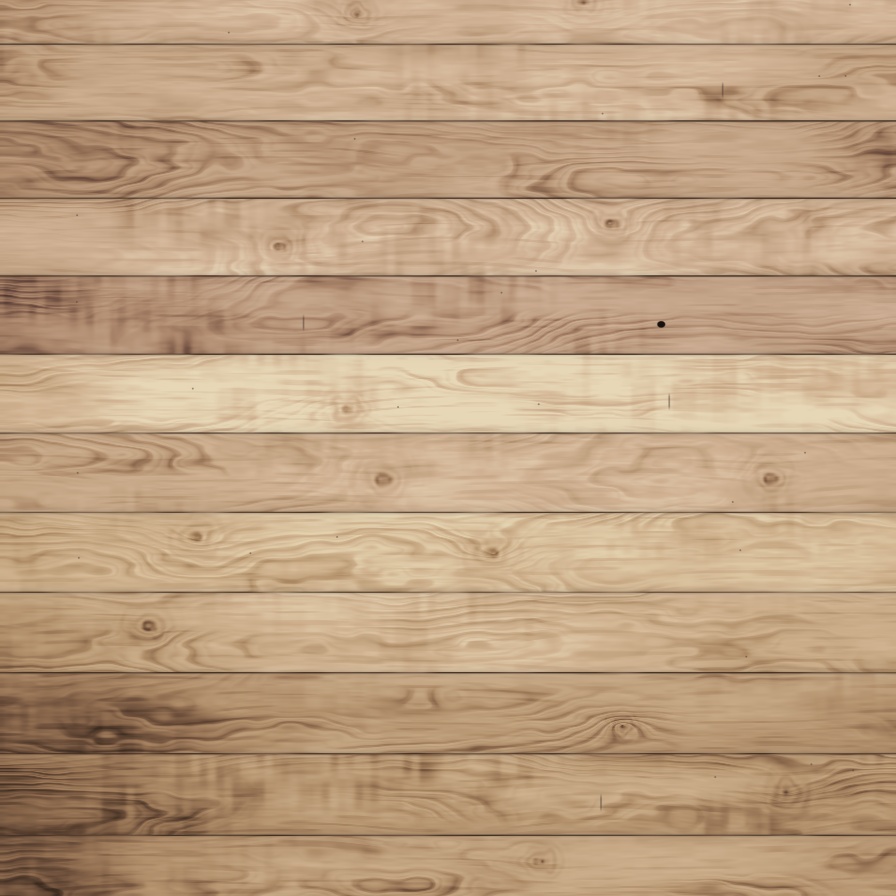
A three.js fragment shader for this texture:

```glsl
// Twelve horizontal weathered wood planks with flowing grain, knots and dark seams.
varying vec2 vUv;

const float PITCH = 0.0883;        // plank height
const float FIRST_SEAM = 0.0677;   // height of the lowest seam
const float BOW = 0.0075;          // drift of the seams towards mid height
const float SEAM_HALF = 0.0004;
const float SOFT = 0.0011;         // edge smoothing
const float RING_DEPTH = 0.75;
const float FIBRE_DEPTH = 0.75;
const float THREAD_DEPTH = 0.55;
const float STAIN_DEPTH = 1.3;
const float SMUDGE_DEPTH = 1.6;
const float VIGNETTE = 3.3;
const float CONTRAST = 1.22;
const float MID_SHADE = 2.8;
const vec2 LIGHT_CENTRE = vec2(0.58, 0.52);
const vec2 HOLE = vec2(0.738, 0.638);

// Brightness and yellowness of each plank, counted upwards
const vec4 TONE_LOW = vec4(3.9, 3.6, 3.4, 4.3);
const vec4 TONE_MID = vec4(4.7, 4.2, 5.2, 3.6);
const vec4 TONE_TOP = vec4(4.5, 3.7, 4.5, 4.8);
const vec4 HUE_LOW = vec4(0.3, 0.4, 0.3, 0.4);
const vec4 HUE_MID = vec4(0.6, 0.0, 0.3, -0.7);
const vec4 HUE_TOP = vec4(-0.2, -0.3, -0.1, -0.2);

const vec3 UMBER = vec3(0.43, 0.31, 0.24);
const vec3 BROWN = vec3(0.58, 0.44, 0.33);
const vec3 TAN = vec3(0.69, 0.55, 0.42);
const vec3 SAND = vec3(0.76, 0.64, 0.51);
const vec3 BEIGE = vec3(0.82, 0.70, 0.58);
const vec3 CREAM = vec3(0.88, 0.80, 0.68);
const vec3 SEAM_COLOUR = vec3(0.24, 0.17, 0.13);
const vec3 SPECK_COLOUR = vec3(0.28, 0.22, 0.19);

float hash(vec2 p) {
  vec3 q = fract(p.xyx * 0.1031);
  q += dot(q, q.yzx + 33.33);
  return fract((q.x + q.y) * q.z);
}

float noise(vec2 p) {
  vec2 i = floor(p), f = fract(p);
  f = f * f * f * (f * (f * 6.0 - 15.0) + 10.0);
  return mix(mix(hash(i), hash(i + vec2(1.0, 0.0)), f.x),
             mix(hash(i + vec2(0.0, 1.0)), hash(i + vec2(1.0, 1.0)), f.x), f.y);
}

float pick(vec4 v, float i) {
  return dot(v, 1.0 - step(0.5, abs(vec4(0.0, 1.0, 2.0, 3.0) - i)));
}

float perPlank(vec4 low, vec4 mid, vec4 top, float row) {
  return pick(low, row) + pick(mid, row - 4.0) + pick(top, row - 8.0);
}

vec3 woodRamp(float t) {
  vec3 c = mix(UMBER * (1.0 + 0.3 * clamp(t, -1.5, 0.0)), BROWN, clamp(t, 0.0, 1.0));
  c = mix(c, TAN, clamp(t - 1.0, 0.0, 1.0));
  c = mix(c, SAND, clamp(t - 2.0, 0.0, 1.0));
  c = mix(c, BEIGE, clamp(t - 3.0, 0.0, 1.0));
  return mix(c, CREAM, clamp(t - 4.0, 0.0, 1.4));
}

void main() {
  // Plank index and position inside the plank
  float rise = (vUv.y - FIRST_SEAM) / (10.0 * PITCH);
  float bow = BOW * max(0.0, 4.0 * rise * (1.0 - rise));
  float stack = (vUv.y - bow - FIRST_SEAM) / PITCH + 1.0;
  float row = floor(stack), v = fract(stack), x = vUv.x;
  float seed = row * 37.0 + 5.0;

  // Nested arches of the growth rings
  float heart = 0.1 + 0.8 * noise(vec2(x * 2.0 + seed, 1.5));
  float rings = 9.0 * (v - heart) * (v - heart)
    + 7.0 * noise(vec2(x * 2.6 + seed, v * 0.9 + 9.0))
    + 2.0 * noise(vec2(x * 9.0 + seed, v * 3.0))
    + 0.6 * noise(vec2(x * 34.0 + seed, v * 8.0));

  // Knots bend the rings around a dark, ringed core
  float core = 0.0, halo = 0.0, bend = 0.0;
  for (int i = 0; i < 2; i++) {
    vec2 id = vec2(seed, float(i) * 11.0 + 3.0);
    float present = step(0.4, hash(id + 1.0));
    float size = mix(0.011, 0.022, hash(id + 2.0));
    vec2 centre = vec2((float(i) + 0.1 + 0.8 * hash(id + 4.0)) * 0.5, 0.3 + 0.4 * hash(id + 6.0));
    vec2 d = (vec2(x, v * PITCH) - centre * vec2(1.0, PITCH)) / size;
    float r = length(d * vec2(0.9, 1.0)) + 0.5 * (noise(d * 1.5 + seed) - 0.5);
    bend += present * exp(-0.7 * length(d * vec2(0.5, 1.0)));
    halo += present * exp(-0.7 * r * r) * (0.7 + 0.4 * sin(11.0 * r));
    core += present * (1.0 - smoothstep(0.05, 0.5, r)) * (0.35 + 0.65 * noise(d * 4.0 + seed));
  }
  rings += 4.5 * bend;

  // Latewood lines: slow darkening, then a crisp edge
  float phase = fract(rings), half2 = fract(rings * 2.0 + 0.3);
  float late = smoothstep(0.15, 0.85, phase) * (1.0 - smoothstep(0.85, 1.0, phase));
  float thin = smoothstep(0.4, 0.75, half2) * (1.0 - smoothstep(0.75, 1.0, half2));
  float strength = 1.5 * smoothstep(0.15, 0.9, noise(vec2(x * 6.0 + seed, v * 3.0 + 20.0)));

  // Fibres and broken dark threads that follow the flow
  float flow = vUv.y + 0.014 * noise(vec2(x * 6.0 + seed, v * 2.0 + 30.0)) + 0.008 * bend;
  float fibre = noise(vec2(x * 9.0 + seed, flow * 190.0)) * 0.5
    + noise(vec2(x * 60.0 + seed, flow * 400.0)) * 0.5 - 0.5;
  float thread = smoothstep(0.62, 0.92, noise(vec2(x * 15.0 + seed, flow * 270.0 + 80.0)));

  // Broad stains and cross-grain saw smudges in patches
  float stain = noise(vec2(x * 4.0 + seed, v * 1.8 + 40.0)) * 0.6
    + noise(vec2(x * 13.0 + seed, v * 3.5 + 50.0)) * 0.4 - 0.5;
  float patches = smoothstep(0.35, 0.85, noise(vec2(x * 6.0 + seed, v * 1.3 + 60.0)));
  float saw = noise(vec2(x * 110.0 + seed, v * 2.2)) * noise(vec2(x * 34.0, v * 4.0 + seed));
  float smudge = patches * saw * (0.3 + hash(vec2(row, 71.0)));

  // Shade along the ramp
  vec2 away = vUv - LIGHT_CENTRE;
  float shade = perPlank(TONE_LOW, TONE_MID, TONE_TOP, row);
  shade -= VIGNETTE * dot(away, away) + 1.0 * smoothstep(0.35, 0.0, x) * smoothstep(0.45, 0.0, vUv.y);
  shade += FIBRE_DEPTH * fibre + STAIN_DEPTH * stain - THREAD_DEPTH * thread;
  shade -= RING_DEPTH * strength * (late + 0.4 * thin);
  shade = MID_SHADE + CONTRAST * (shade - MID_SHADE);
  shade -= SMUDGE_DEPTH * smudge + 1.1 * halo + 2.6 * core;
  vec3 colour = woodRamp(shade);
  colour += perPlank(HUE_LOW, HUE_MID, HUE_TOP, row) * vec3(0.0, 0.006, -0.025);

  // Sparse specks, rare upright scratches and one hole
  float cell = floor(x * 26.0), wide = floor(x * 7.0);
  vec2 nail = vec2((cell + 0.2 + 0.6 * hash(vec2(cell, seed))) / 26.0,
                   mix(0.06, 0.94, hash(vec2(cell, seed + 3.0))) * PITCH);
  float speck = step(0.92, hash(vec2(cell, seed + 8.0)))
    * (1.0 - smoothstep(0.0002, 0.0018, distance(vec2(x, v * PITCH), nail)));
  vec2 scratch = abs(vec2(x - (wide + 0.2 + 0.6 * hash(vec2(wide, seed + 13.0))) / 7.0, (v - 0.4) * PITCH));
  float mark = step(0.95, hash(vec2(wide, seed + 17.0))) * (1.0 - smoothstep(0.0, 0.0018, scratch.x))
    * (1.0 - smoothstep(0.004, 0.011, scratch.y));
  float hole = 1.0 - smoothstep(0.0030, 0.0050, length((vUv - HOLE) * vec2(0.9, 1.1)));
  colour = mix(colour, SPECK_COLOUR, 0.5 * max(speck, mark));
  colour = mix(colour, SEAM_COLOUR * 0.4, hole);

  // Uneven seams with a pale worn lip underneath
  float gap = min(v, 1.0 - v) * PITCH;
  float seamId = floor(stack + 0.5);
  float wear = 0.5 + 0.35 * hash(vec2(seamId, 91.0)) + 0.6 * (noise(vec2(x * 26.0, seamId * 5.0)) - 0.45);
  float lip = smoothstep(0.0015, 0.003, gap) * (1.0 - smoothstep(0.003, 0.006, gap)) * step(0.5, v);
  colour += 0.025 * lip;
  colour *= 1.0 - 0.13 * exp(-gap / 0.003);
  float seam = 1.0 - smoothstep(SEAM_HALF - 0.4 * SOFT, SEAM_HALF + SOFT, gap);
  colour = mix(colour, SEAM_COLOUR, clamp(wear, 0.0, 1.0) * seam);

  gl_FragColor = vec4(clamp(colour, 0.0, 1.0), 1.0);
}
```
